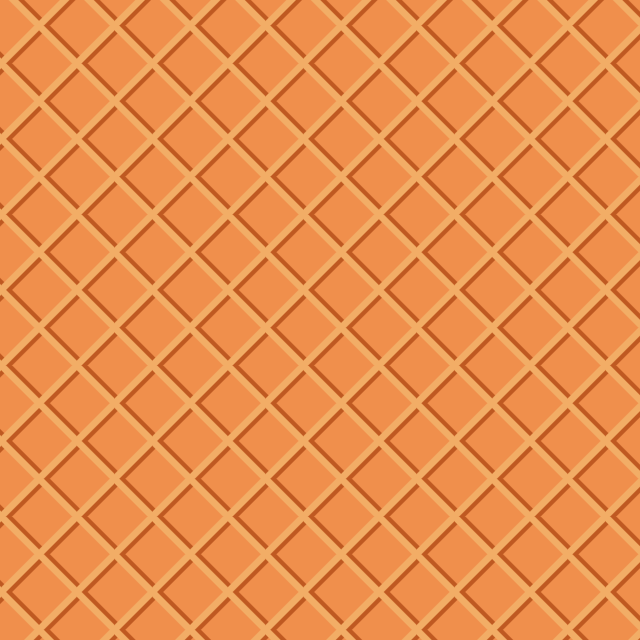
Give the GLSL for this pattern, as a WebGL 2 fragment shader.

```glsl
#version 300 es
precision highp float;
// Diagonal waffle lattice: pale ridges casting a dark shadow to their right.

#define REPEATS 8.475               // diamonds across and down the canvas
#define ANCHOR vec2(0.592, 0.429)   // position of one ridge crossing
#define RIDGE_HALF 0.0053           // half the width of a ridge
#define SHADOW_WIDTH 0.0067         // visible width of the shadow strip
#define BATTER vec3(0.94, 0.56, 0.30)
#define RIDGE vec3(0.95, 0.68, 0.40)
#define SHADOW vec3(0.75, 0.35, 0.13)

uniform vec2 u_resolution;
out vec4 fragColor;

// Antialiased coverage of a band whose edge lies at the given half width.
float band(float dist, float halfWidth, float pixel) {
    return 1.0 - smoothstep(-0.75 * pixel, 0.75 * pixel, dist - halfWidth);
}

// Distance to the nearer of the two strip centre lines.
float nearest(vec2 offsets) {
    vec2 d = abs(offsets);
    return min(d.x, d.y);
}

void main() {
    float side = min(u_resolution.x, u_resolution.y);
    float pixel = 1.0 / side;
    vec2 p = gl_FragCoord.xy / side - ANCHOR;

    // Both diagonal axes grow to the right, so shadows fall on that side.
    vec2 diagonal = vec2(p.x + p.y, p.x - p.y) * REPEATS;
    float spacing = inversesqrt(2.0) / REPEATS;
    vec2 offsets = (fract(diagonal + 0.5) - 0.5) * spacing;

    // The shadow reaches from the ridge centre to its own outer edge.
    float shadowHalf = 0.5 * (RIDGE_HALF + SHADOW_WIDTH);
    float shadow = band(nearest(offsets - shadowHalf), shadowHalf, pixel);
    float ridge = band(nearest(offsets), RIDGE_HALF, pixel);

    vec3 color = mix(BATTER, SHADOW, shadow);
    color = mix(color, RIDGE, ridge);
    fragColor = vec4(color, 1.0);
}
```
